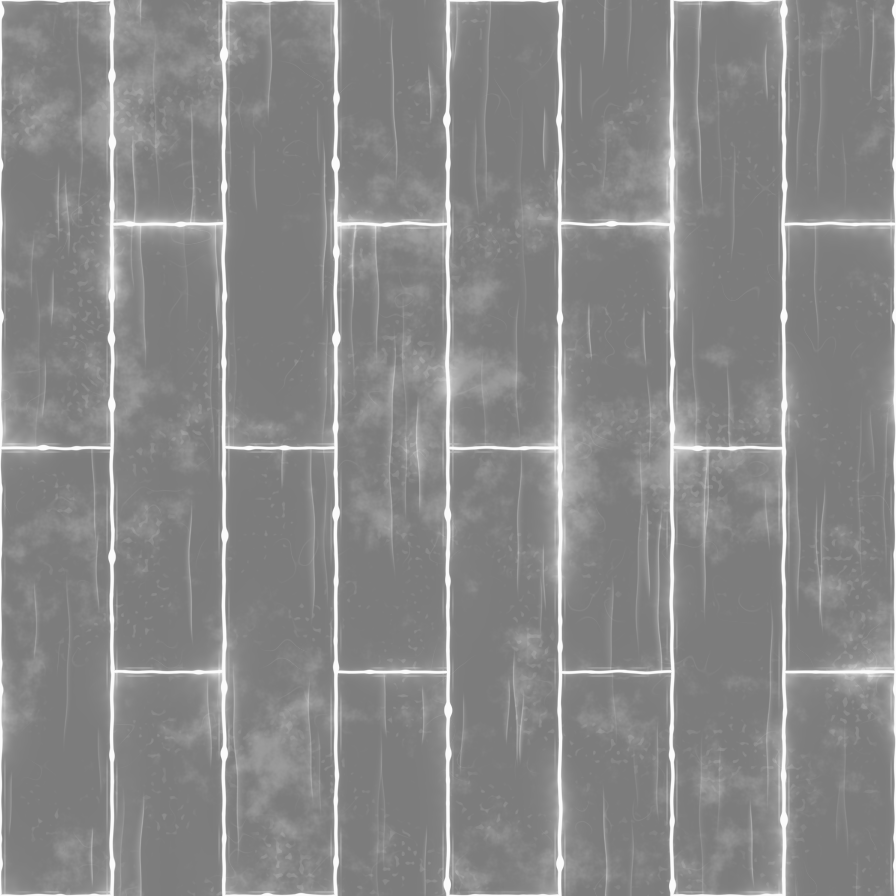
A WebGL 1 fragment shader for this texture map:

```glsl
precision highp float;
// Worn grey planks in a half-step running bond, with ragged pale joints.
// Each plank gets tapered grain splits; periodic gradient noise adds dust,
// chipped edges and glowing corners, so the result tiles on all sides.

uniform vec2 u_resolution;

#define COLUMNS 8.0
#define ROWS 2.0
#define BASE_GREY 0.487
#define JOINT_GREY 0.985
#define JOINT_HALF 0.0019
#define CHIP_SIZE 0.0030
#define GLOW_REACH 0.010
#define GLOW_AMOUNT 0.50
#define SPLITS 7
#define SPLIT_AMOUNT 0.42
#define DUST_AMOUNT 0.24

vec2 hash2(vec2 p) {
  vec3 q = fract(p.xyx * vec3(0.1031, 0.1030, 0.0973));
  q += dot(q, q.yzx + 33.33);
  return fract((q.xx + q.yz) * q.zy);
}

float cornerSlope(vec2 cell, vec2 offset, vec2 period) {
  float angle = 6.2832 * hash2(mod(cell, period) + period * 1.7).x;
  return dot(vec2(cos(angle), sin(angle)), offset);
}

// Gradient noise, roughly -1 to 1, wrapping after freq cells
float noise(vec2 uv, vec2 freq) {
  vec2 p = uv * freq;
  vec2 i = floor(p);
  vec2 f = fract(p);
  vec2 u = f * f * f * (f * (f * 6.0 - 15.0) + 10.0);
  vec2 e = vec2(1.0, 0.0);
  float low = mix(cornerSlope(i, f, freq), cornerSlope(i + e, f - e, freq), u.x);
  float high = mix(cornerSlope(i + e.yx, f - e.yx, freq),
                   cornerSlope(i + 1.0, f - 1.0, freq), u.x);
  return 1.4 * mix(low, high, u.y);
}

float fbm(vec2 uv, float freq) {
  float sum = 0.0;
  float gain = 0.5;
  for (int k = 0; k < 5; k++) {
    sum += gain * noise(uv, vec2(freq));
    freq *= 2.0;
    gain *= 0.62;
  }
  return sum;
}

float stroke(float dist, float halfWidth, float soft) {
  return 1.0 - smoothstep(halfWidth - soft, halfWidth + soft, abs(dist));
}

// Curved splits: one crisp lit edge, fading to the other side
float grainSplits(vec2 local, vec2 size, vec2 id, float soft) {
  float light = 0.0;
  for (int k = 0; k < SPLITS; k++) {
    vec2 seed = id + vec2(11.0, 5.0) * float(k + 1);
    vec2 place = hash2(seed);
    vec2 form = hash2(seed + 71.3);
    vec2 look = hash2(seed + 137.9);
    float reach = mix(0.035, 0.15, form.x * form.x);
    float along = (local.y - place.y * size.y) / reach;
    float taper = max(0.0, 1.0 - along * along);
    float bend = 0.0025 * sin(local.y * 22.0 + form.y * 6.28)
               + 0.0008 * sin(local.y * 75.0 + look.x * 6.28);
    float across = local.x - mix(0.07, 0.93, place.x) * size.x - bend;
    across *= look.x < 0.6 ? 1.0 : -1.0;
    float width = mix(0.004, 0.013, form.y) * taper + 0.0005;
    float shade = clamp(1.0 + across / width, 0.0, 1.0);
    shade *= shade * (1.0 - smoothstep(-soft, soft, across));
    float rim = stroke(across, 0.0006, soft);
    light += (0.55 * shade + 0.6 * rim) * smoothstep(0.0, 0.7, taper)
           * mix(0.2, 1.0, look.y);
  }
  return min(light, 1.2);
}

// Cloudy stains, clustered specks and thin curling scuffs
float dust(vec2 uv) {
  float region = noise(uv, vec2(5.0)) + 0.4 * noise(uv, vec2(11.0));
  float cloud = smoothstep(0.02, 0.85, fbm(uv, 18.0) + 0.55 * region);
  float specks = smoothstep(0.25, 0.65, noise(uv, vec2(150.0)) + 0.3 * region)
               * smoothstep(-0.1, 0.5, noise(uv + 0.37, vec2(14.0)));
  vec2 warped = uv + 0.012 * noise(uv, vec2(23.0));
  float curl = 1.0 - smoothstep(0.0, 0.06, abs(noise(warped, vec2(31.0))));
  curl *= smoothstep(0.15, 0.6, noise(uv, vec2(17.0)));
  return cloud + 0.5 * specks + 0.25 * curl;
}

void main() {
  vec2 uv = gl_FragCoord.xy / u_resolution;
  float soft = max(0.7 / u_resolution.x, 0.0009);

  // Plank layout: every second column shifts by half a plank
  vec2 grid = uv * vec2(COLUMNS, ROWS);
  float column = floor(grid.x);
  grid.y -= 0.5 * mod(column, 2.0);
  vec2 size = 1.0 / vec2(COLUMNS, ROWS);
  vec2 id = vec2(column, mod(floor(grid.y), ROWS));
  vec2 toJoint = (fract(grid + 0.5) - 0.5) * size;

  // Ragged joints, with bulges where the edge has chipped
  vec2 sway = vec2(noise(uv, vec2(8.0, 26.0)), noise(uv, vec2(34.0, 8.0)));
  vec2 chip = vec2(noise(uv, vec2(16.0, 41.0)), noise(uv, vec2(52.0, 16.0)));
  vec2 gap = abs(toJoint + 0.0016 * sway);
  vec2 halfWidth = vec2(JOINT_HALF, JOINT_HALF * 0.8)
                 + CHIP_SIZE * vec2(1.0, 0.6) * smoothstep(0.1, 0.8, chip);
  float joint = max(stroke(gap.x, halfWidth.x, soft), stroke(gap.y, halfWidth.y, soft));

  // Fine broken lines running beside the joints
  vec2 broken = smoothstep(-0.1, 0.3, vec2(noise(uv, vec2(16.0, 13.0)), noise(uv, vec2(29.0, 4.0))));
  float hairline = max(stroke(abs(toJoint.x) - 0.0055, 0.0005, soft) * broken.x,
                       stroke(abs(toJoint.y) - 0.0045, 0.0005, soft) * broken.y);

  // Worn edges and corners
  float edge = min(gap.x, gap.y);
  float patches = smoothstep(-0.05, 0.7, noise(uv + 0.21, vec2(9.0, 6.0)));
  float corner = exp(-(gap.x + gap.y) / 0.022) * hash2(id + step(0.0, toJoint) * 19.0).y;
  float glow = GLOW_AMOUNT * (exp(-edge / GLOW_REACH) * patches + corner)
             + 0.28 * exp(-edge / 0.0025);
  glow *= 1.0 + 0.35 * noise(uv, vec2(90.0));

  float wear = DUST_AMOUNT * dust(uv) + glow + 0.35 * hairline
             + SPLIT_AMOUNT * grainSplits(fract(grid) * size, size, id, soft);
  float grey = mix(BASE_GREY, JOINT_GREY, clamp(wear, 0.0, 1.0));
  grey = mix(grey, JOINT_GREY, joint);
  gl_FragColor = vec4(vec3(grey), 1.0);
}
```
